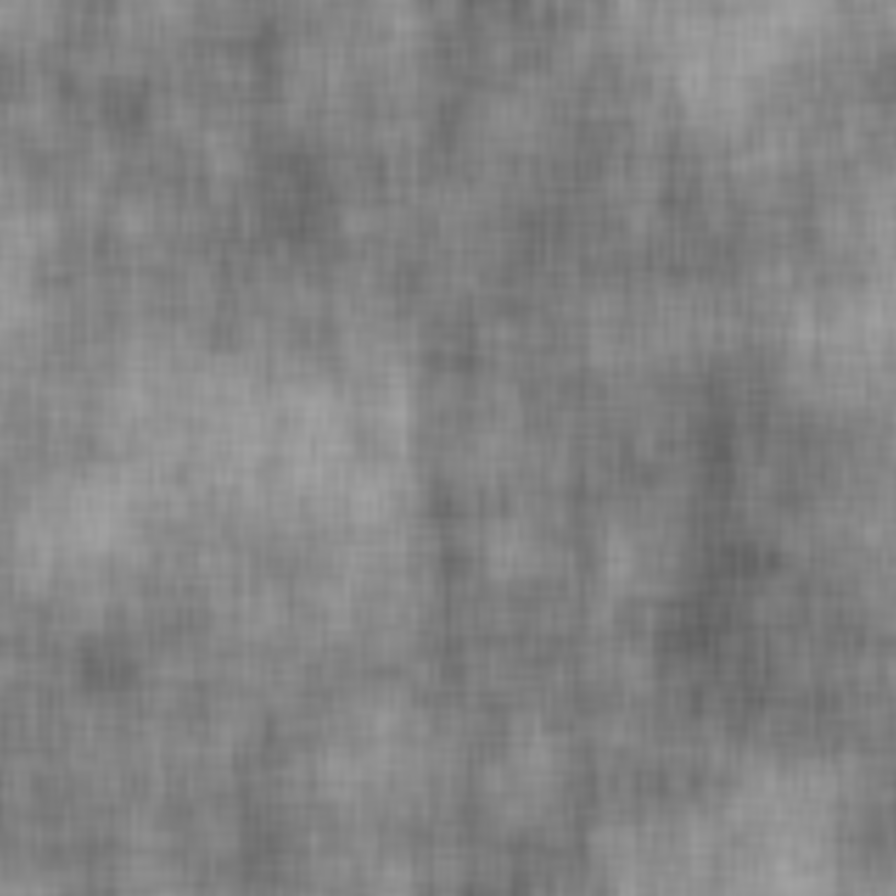
A WebGL 2 fragment shader for this texture:

```glsl
#version 300 es
precision highp float;

#define BASE_GRAY 0.506
#define CLOUD_CELLS vec2(5.0, 4.0)
#define CLOUD_CONTRAST 0.078
#define CLOUD_FALLOFF 0.6
#define WARP_CELLS vec2(20.0, 4.0)
#define WARP_CONTRAST 0.018
#define WEFT_CELLS vec2(4.0, 20.0)
#define WEFT_CONTRAST 0.012
#define THREAD_FALLOFF 0.95

uniform vec2 u_resolution;
out vec4 fragColor;

// Integer hash of a lattice cell, from -1 to 1
float hash(vec2 cell, float seed) {
    uvec3 v = uvec3(vec3(cell, seed)) * 1664525u + 1013904223u;
    v.x += v.y * v.z; v.y += v.z * v.x; v.z += v.x * v.y;
    v ^= v >> 16u;
    v.x += v.y * v.z; v.y += v.z * v.x; v.z += v.x * v.y;
    return float(v.z >> 8u) / 8388607.5 - 1.0;
}

// Value noise that wraps after a whole number of cells
float tileNoise(vec2 uv, vec2 cells, float seed) {
    vec2 p = uv * cells;
    vec2 cell = floor(p);
    vec2 f = p - cell;
    vec2 blend = f * f * (3.0 - 2.0 * f);
    vec2 low = mod(cell, cells);
    vec2 high = mod(cell + 1.0, cells);
    float bottom = mix(hash(low, seed), hash(vec2(high.x, low.y), seed), blend.x);
    float top = mix(hash(vec2(low.x, high.y), seed), hash(high, seed), blend.x);
    return mix(bottom, top, blend.y);
}

// Sum of octaves, each with doubled cell counts
float fractalNoise(vec2 uv, vec2 cells, int octaves, float falloff, float seed) {
    float sum = 0.0;
    float weight = 1.0;
    for (int i = 0; i < octaves; i++) {
        sum += weight * tileNoise(uv, cells, seed + float(i));
        cells *= 2.0;
        weight *= falloff;
    }
    return sum;
}

void main() {
    vec2 uv = gl_FragCoord.xy / u_resolution;

    // Soft, slightly upright blotches
    float clouds = fractalNoise(uv, CLOUD_CELLS, 5, CLOUD_FALLOFF, 11.0);

    // Crossing fibres: long vertical and fainter horizontal streaks
    float warp = fractalNoise(uv, WARP_CELLS, 4, THREAD_FALLOFF, 31.0);
    float weft = fractalNoise(uv, WEFT_CELLS, 4, THREAD_FALLOFF, 51.0);

    float gray = BASE_GRAY + CLOUD_CONTRAST * clouds
               + WARP_CONTRAST * warp + WEFT_CONTRAST * weft;
    fragColor = vec4(vec3(gray), 1.0);
}
```
